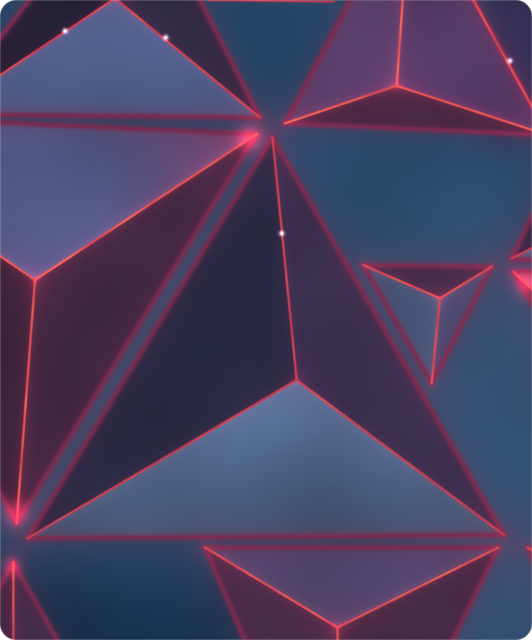
A Shadertoy shader for this background:

```glsl
#define HEIGHT 7.68
#define RIDGE_WIDTH 0.013
#define RIM_WIDTH 0.035
#define HALO_WIDTH 0.13
#define CORNER_RADIUS 0.2
#define CRIMSON vec3(0.70, 0.16, 0.30)
#define EMBER vec3(1.00, 0.40, 0.34)
#define RIM_COLOR vec3(0.47, 0.17, 0.31)
#define GLOW_COLOR vec3(0.80, 0.10, 0.20)
#define NIGHT vec3(0.15, 0.16, 0.26)
#define PLUM vec3(0.24, 0.15, 0.25)
#define STEEL vec3(0.29, 0.38, 0.51)

float pixel;

vec2 randomGradient(vec2 cell) {
    float h = fract(sin(dot(cell, vec2(127.1, 311.7))) * 43758.5);
    return vec2(cos(6.2832 * h), sin(6.2832 * h));
}

float gradientNoise(vec2 p) {
    vec2 i = floor(p), f = fract(p), u = f * f * (3.0 - 2.0 * f);
    vec2 e = vec2(0, 1);
    return mix(mix(dot(randomGradient(i), f),
                   dot(randomGradient(i + e.yx), f - e.yx), u.x),
               mix(dot(randomGradient(i + e), f - e),
                   dot(randomGradient(i + e.yy), f - e.yy), u.x), u.y);
}

float segment(vec2 p, vec2 a, vec2 b) {
    vec2 ab = b - a;
    return length(p - a - ab * clamp(dot(p - a, ab) / dot(ab, ab), 0.0, 1.0));
}

// Signed distance to a line, positive on its clockwise side
float side(vec2 p, vec2 a, vec2 b) {
    vec2 n = normalize(b - a), q = p - a;
    return n.x * q.y - n.y * q.x;
}

float cover(float d) {
    return smoothstep(-pixel, pixel, d);
}

// Luminous seam with a narrow core and a soft halo
void ridge(inout vec3 col, vec2 p, vec2 a, vec2 b, float heat) {
    float d = segment(p, a, b);
    float flicker = 0.85 + 0.7 * gradientNoise(p * 3.0);
    col += GLOW_COLOR * heat * (0.22 * exp(-d / 0.045) + 0.06 * exp(-d / 0.25));
    col = mix(col, mix(CRIMSON, EMBER, clamp(heat * flicker, 0.0, 1.0)), cover(RIDGE_WIDTH - d));
}

// Base corners a, b, c run clockwise; o is the apex
void pyramid(inout vec3 col, vec2 p, vec2 a, vec2 b, vec2 c, vec2 o,
             vec3 faceAB, vec3 faceBC, vec3 faceCA, float heat) {
    float inside = cover(min(side(p, a, b), min(side(p, b, c), side(p, c, a))));
    vec3 face = faceAB;
    face = mix(face, faceBC, cover(min(side(p, o, b), side(p, c, o))));
    face = mix(face, faceCA, cover(min(side(p, o, c), side(p, a, o))));
    face *= 1.0 + 0.12 * gradientNoise(p * 0.9);
    col = mix(col, face, inside);

    float rim = min(segment(p, a, b), min(segment(p, b, c), segment(p, c, a)));
    float edge = 0.75 * exp(-rim * rim / (RIM_WIDTH * RIM_WIDTH)) + 0.25 * exp(-rim / HALO_WIDTH);
    col = mix(col, RIM_COLOR, min(edge, 1.0));
    ridge(col, p, o, a, heat);
    ridge(col, p, o, b, heat);
    ridge(col, p, o, c, heat);
}

void spot(inout vec3 col, vec2 p, vec2 center, float radius, vec3 light) {
    vec2 q = (p - center) / radius;
    col += light * exp(-dot(q, q));
}

void mainImage(out vec4 fragColor, in vec2 fragCoord) {
    pixel = HEIGHT / iResolution.y;
    vec2 size = iResolution.xy * pixel;
    vec2 p = vec2(fragCoord.x, iResolution.y - fragCoord.y) * pixel;

    // Blue wall, darker at the lower left and violet at the upper right
    vec3 col = mix(vec3(0.14, 0.27, 0.40), vec3(0.20, 0.31, 0.44), smoothstep(0.5, 4.0, p.y));
    col = mix(col, vec3(0.09, 0.19, 0.30), smoothstep(5.8, 7.6, p.y) * smoothstep(6.5, 1.5, p.x));
    col = mix(col, vec3(0.19, 0.18, 0.32), smoothstep(5.5, 6.1, p.x) * smoothstep(2.0, 1.2, p.y));
    col *= 1.0 + 0.10 * gradientNoise(p * 0.8);

    // Upper row
    pyramid(col, p, vec2(1.58, -1.6), vec2(3.12, 1.41), vec2(-0.7, 1.37), vec2(1.38, -0.02),
            vec3(0.17, 0.16, 0.26), vec3(0.29, 0.36, 0.53), vec3(0.12, 0.12, 0.20), 0.5);
    pyramid(col, p, vec2(4.93, -1.38), vec2(6.57, 1.62), vec2(3.42, 1.48), vec2(4.76, 1.03),
            vec3(0.31, 0.22, 0.39), PLUM, vec3(0.33, 0.24, 0.41), 0.85);
    ridge(col, p, vec2(5.68, 0.0), vec2(6.57, 1.62), 0.6);
    ridge(col, p, vec2(2.5, 0.0), vec2(4.0, 0.02), 0.2);

    // Large pair in the middle
    vec3 lilac = mix(vec3(0.31, 0.34, 0.52), vec3(0.42, 0.27, 0.43), smoothstep(1.0, 3.0, p.x));
    pyramid(col, p, vec2(3.08, 1.61), vec2(0.2, 6.28), vec2(-2.5, 1.36), vec2(0.42, 3.36),
            PLUM, PLUM * 0.9, lilac, 0.85);
    vec3 slate = mix(STEEL * 1.12, STEEL * 0.9, smoothstep(4.8, 6.4, p.y));
    pyramid(col, p, vec2(3.27, 1.65), vec2(6.05, 6.42), vec2(0.33, 6.46), vec2(3.56, 4.56),
            vec3(0.21, 0.18, 0.30), slate, NIGHT, 0.45);

    // Small ones at the right
    pyramid(col, p, vec2(4.36, 3.18), vec2(5.9, 3.2), vec2(5.18, 4.6), vec2(5.28, 3.58),
            vec3(0.23, 0.17, 0.29), vec3(0.25, 0.29, 0.44), vec3(0.24, 0.34, 0.47), 0.6);
    pyramid(col, p, vec2(6.14, 3.1), vec2(7.2, 0.9), vec2(7.6, 3.22), vec2(7.0, 2.67),
            NIGHT, NIGHT, STEEL, 0.4);
    pyramid(col, p, vec2(6.16, 3.26), vec2(8.0, 3.25), vec2(7.2, 5.0), vec2(6.9, 3.95),
            vec3(0.48, 0.27, 0.38), PLUM, PLUM, 0.9);

    // Lower row
    pyramid(col, p, vec2(2.46, 6.57), vec2(5.98, 6.57), vec2(4.1, 10.4), vec2(4.05, 7.53),
            vec3(0.30, 0.27, 0.42), PLUM * 1.05, PLUM * 1.15, 0.75);
    pyramid(col, p, vec2(0.16, 6.75), vec2(1.5, 9.1), vec2(-1.2, 9.1), vec2(0.16, 8.2),
            vec3(0.24, 0.17, 0.29), PLUM, PLUM, 0.65);
    pyramid(col, p, vec2(6.33, 6.57), vec2(8.0, 6.57), vec2(7.2, 8.5), vec2(7.1, 7.0),
            PLUM, PLUM, PLUM, 0.6);

    // Hot corners, then white sparks on the seams
    spot(col, p, vec2(3.0, 1.66), 0.16, GLOW_COLOR * 0.6);
    spot(col, p, vec2(0.2, 6.15), 0.15, GLOW_COLOR * 0.5);
    spot(col, p, vec2(0.14, 6.8), 0.12, GLOW_COLOR * 0.4);
    spot(col, p, vec2(6.32, 3.4), 0.16, GLOW_COLOR * 0.5);
    vec2 sparks[4] = vec2[4](vec2(0.78, 0.37), vec2(1.99, 0.45), vec2(6.12, 0.73), vec2(3.38, 2.8));
    for (int i = 0; i < 4; i++) spot(col, p, sparks[i], 0.03, vec3(0.8));

    // Rounded white frame corners
    vec2 q = abs(p - 0.5 * size) - 0.5 * size + CORNER_RADIUS;
    col = mix(col, vec3(1.0), cover(length(max(q, 0.0)) - CORNER_RADIUS));
    fragColor = vec4(clamp(col, 0.0, 1.0), 1.0);
}
```
